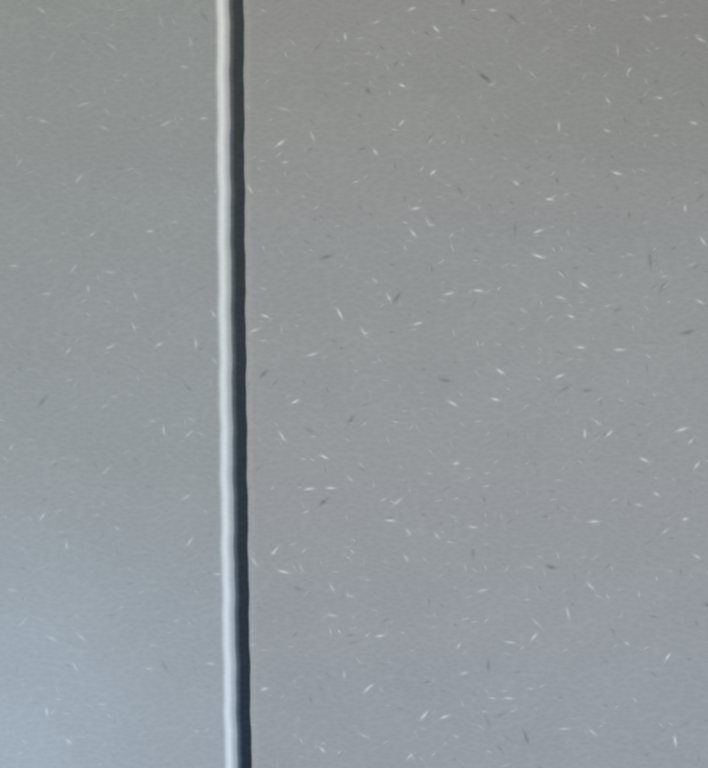
This texture is drawn by a WebGL 1 fragment shader. Its source:

```glsl
precision highp float;

uniform vec2 u_resolution;

#define SEAM_X 0.3245
#define RIDGE_WIDTH 0.0215
#define GROOVE_WIDTH 0.0195
#define EDGE_SOFTNESS 0.0022
#define GRAIN_AMOUNT 0.022
#define FLECK_AMOUNT 0.20
#define PIT_AMOUNT 0.13

vec2 hash2(vec2 p) {
  vec2 q = vec2(dot(p, vec2(127.1, 311.7)), dot(p, vec2(269.5, 183.3)));
  return fract(sin(q) * 43758.5);
}

// Cellular scatter of short, randomly turned flecks
float flecks(vec2 p, float cells, float share, float size) {
  vec2 g = p * cells;
  vec2 cell = floor(g);
  float sum = 0.0;
  for (int j = -1; j <= 1; j++) {
    for (int i = -1; i <= 1; i++) {
      vec2 id = cell + vec2(float(i), float(j));
      vec2 place = hash2(id);
      vec2 kind = hash2(id + 57.3);
      float angle = (kind.y - 0.6) * 2.6;
      vec2 axis = vec2(cos(angle), sin(angle));
      vec2 d = g - id - place;
      vec2 local = vec2(dot(d, axis), dot(d, vec2(-axis.y, axis.x)));
      local /= size * vec2(1.2 + place.x, 0.65);
      float chosen = step(kind.x, share) * (0.35 + 0.65 * place.y);
      sum += chosen * exp(-dot(local, local));
    }
  }
  return sum;
}

// Distance to the nearest scattered cell point
float cellular(vec2 p) {
  vec2 cell = floor(p);
  float nearest = 2.0;
  for (int j = -1; j <= 1; j++) {
    for (int i = -1; i <= 1; i++) {
      vec2 id = cell + vec2(float(i), float(j));
      vec2 d = id + hash2(id) - p;
      nearest = min(nearest, dot(d, d));
    }
  }
  return sqrt(nearest);
}

// Cool at the bottom, warm and dim at the top
vec3 panelColor(vec2 uv, float leftSide) {
  vec3 low = vec3(0.590, 0.615, 0.645);
  vec3 middle = vec3(0.582, 0.597, 0.604);
  vec3 high = vec3(0.558, 0.562, 0.550);
  vec3 color = mix(low, middle, smoothstep(0.0, 0.55, uv.y));
  color = mix(color, high, smoothstep(0.45, 1.05, uv.y));
  float glow = (1.0 - smoothstep(0.0, 0.52, uv.y)) * (1.0 - 0.65 * smoothstep(0.0, 0.31, uv.x));
  color += leftSide * glow * vec3(0.045, 0.065, 0.085);
  color += leftSide * vec3(-0.004, 0.006, 0.008);
  color -= (1.0 - leftSide) * 0.025 * smoothstep(0.55, 1.0, uv.x) * smoothstep(0.6, 1.0, uv.y);
  return color;
}

void main() {
  vec2 uv = gl_FragCoord.xy / u_resolution;
  vec2 p = gl_FragCoord.xy / u_resolution.y;
  float down = 1.0 - uv.y;
  float soft = max(EDGE_SOFTNESS, 0.8 / u_resolution.x);

  // Slightly bowed seam with a faint waver
  float seam = SEAM_X + 0.003 * down + 0.008 * down * down;
  seam += 0.0005 * sin(uv.y * 61.0) + 0.0003 * sin(uv.y * 143.0 + 1.0);
  float x = uv.x - seam;
  float leftSide = 1.0 - smoothstep(-soft, soft, x);
  vec3 color = panelColor(uv, leftSide);

  // Fine brushed grain and broad mottling
  vec2 warp = 0.004 * vec2(sin(p.y * 47.0), sin(p.x * 39.0 + p.y * 21.0));
  float grain = cellular((p + warp) * vec2(85.0, 160.0)) - 0.5;
  grain += 0.5 * (cellular((p - warp) * vec2(190.0, 250.0) + 9.0) - 0.5);
  float mottle = sin(p.x * 23.0 + 2.0 * sin(p.y * 17.0)) * sin(p.y * 31.0 + 2.0 * sin(p.x * 13.0));
  color += GRAIN_AMOUNT * grain + 0.004 * mottle;

  // Bright flecks gather in loose patches; dark pits are rarer
  float patches = 0.65 + 0.35 * mottle;
  float bright = flecks(p, 27.0, 0.25, 0.085) + 0.55 * flecks(p + 3.7, 58.0, 0.25, 0.13) * patches;
  float pits = flecks(p + 8.1, 19.0, 0.10, 0.075) + 0.45 * flecks(p + 5.3, 46.0, 0.16, 0.12);
  float strength = mix(0.85, 0.5, leftSide);
  color += strength * (FLECK_AMOUNT * bright * vec3(0.97, 1.0, 1.02) - PIT_AMOUNT * pits);

  // Rounded bright ridge
  float across = (x + RIDGE_WIDTH) / RIDGE_WIDTH;
  float ridge = smoothstep(-0.10, 0.25, across) * (1.0 - smoothstep(0.82, 1.08, across));
  float crest = exp(-pow((across - 0.44) / 0.32, 2.0));
  vec3 shoulder = mix(vec3(0.57, 0.62, 0.67), vec3(0.61, 0.62, 0.61), uv.y);
  vec3 shine = mix(vec3(0.80, 0.86, 0.92), vec3(0.82, 0.83, 0.81), uv.y);
  color = mix(color, mix(shoulder, shine, crest) + 0.015 * grain, ridge);

  // Shadowed groove, darkest toward its right side
  float depth = x / GROOVE_WIDTH;
  float groove = smoothstep(-soft, soft, x) * (1.0 - smoothstep(-soft, soft, x - GROOVE_WIDTH));
  vec3 shadow = mix(vec3(0.16, 0.20, 0.25), vec3(0.23, 0.25, 0.25), uv.y);
  vec3 slope = mix(vec3(0.34, 0.41, 0.48), vec3(0.36, 0.38, 0.38), uv.y);
  vec3 grooveColor = mix(slope, shadow, smoothstep(0.0, 0.45, depth));
  color = mix(color, grooveColor + 0.02 * grain, groove);

  // Pale lip where the right panel begins
  float lip = exp(-pow((x - GROOVE_WIDTH - 0.006) / 0.004, 2.0));
  color += lip * vec3(0.018, 0.017, 0.015);

  gl_FragColor = vec4(clamp(color, 0.0, 1.0), 1.0);
}
```
